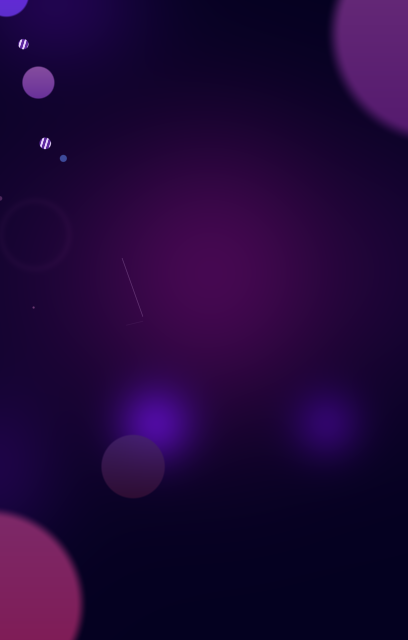
This background is drawn by a WebGL 1 fragment shader. Its source:

```glsl
precision highp float;
uniform vec2 u_resolution;

// All lengths are in canvas heights.
const vec3 NIGHT = vec3(0.015, 0.004, 0.125);
const vec3 MAGENTA_GLOW = vec3(0.255, 0.027, 0.19);
const vec3 VIOLET_GLOW = vec3(0.10, 0.012, 0.17);
const vec3 LEFT_HAZE = vec3(0.045, 0.008, 0.05);
const vec3 LAMP_BRIGHT = vec3(0.32, 0.045, 0.65);
const vec3 LAMP_DIM = vec3(0.20, 0.02, 0.44);
const vec3 ROSE_TOP = vec3(0.49, 0.16, 0.41);
const vec3 ROSE_BOTTOM = vec3(0.50, 0.09, 0.31);
const vec3 PLUM_TOP = vec3(0.42, 0.18, 0.48);
const vec3 PLUM_BOTTOM = vec3(0.33, 0.10, 0.43);
const vec3 BALL_TOP = vec3(0.52, 0.30, 0.62);
const vec3 BALL_BOTTOM = vec3(0.41, 0.19, 0.60);
const vec3 GHOST_TOP = vec3(0.27, 0.14, 0.42);
const vec3 GHOST_BOTTOM = vec3(0.21, 0.06, 0.21);
const vec3 CORNER = vec3(0.42, 0.14, 0.88);
const vec3 CORNER_LOW = vec3(0.36, 0.18, 0.80);
const vec3 BLUE_DOT = vec3(0.24, 0.29, 0.60);
const vec3 SPECK = vec3(0.42, 0.22, 0.45);
const vec3 STRIPE_DARK = vec3(0.36, 0.15, 0.62);
const vec3 STRIPE_LIGHT = vec3(0.90, 0.82, 0.98);
const float STRIPE_PERIOD = 0.0072;
const float STRIPE_SLANT = 0.3;

float pixel;

// Soft round glow with separate radii per axis
float glow(vec2 p, vec2 center, vec2 radius) {
  vec2 q = (p - center) / radius;
  return exp(-dot(q, q));
}

// Coverage of a disc whose edge is blurred by at least one pixel
float disc(vec2 p, vec2 center, float radius, float blur) {
  float edge = max(blur, 0.75 * pixel);
  return 1.0 - smoothstep(-edge, edge, length(p - center) - radius);
}

// Disc with a vertical gradient, laid over the given colour
vec3 orb(vec3 under, vec2 p, vec2 center, float radius, float blur,
         vec3 bottom, vec3 top, float opacity) {
  float height = clamp(0.5 + 0.5 * (p.y - center.y) / radius, 0.0, 1.0);
  return mix(under, mix(bottom, top, height), opacity * disc(p, center, radius, blur));
}

vec3 stripedBall(vec3 under, vec2 p, vec2 center, float radius) {
  vec2 q = p - center;
  float wave = sin(6.2832 * (q.x - STRIPE_SLANT * q.y) / STRIPE_PERIOD);
  vec3 paint = mix(STRIPE_DARK, STRIPE_LIGHT, smoothstep(-0.4, 0.8, wave));
  return mix(under, paint, disc(p, center, radius, 0.0));
}

// Thin line between two points
float stroke(vec2 p, vec2 a, vec2 b) {
  vec2 along = b - a;
  float t = clamp(dot(p - a, along) / dot(along, along), 0.0, 1.0);
  return 1.0 - smoothstep(0.0, max(0.0014, pixel), length(p - a - t * along));
}

void main() {
  pixel = 1.0 / u_resolution.y;
  vec2 p = gl_FragCoord.xy * pixel;

  // Background glows
  vec3 color = NIGHT;
  color += MAGENTA_GLOW * glow(p, vec2(0.332, 0.573), vec2(0.22, 0.235));
  color += LEFT_HAZE * glow(p, vec2(0.0, 0.55), vec2(0.18, 0.38));
  color += VIOLET_GLOW * glow(p, vec2(0.09, 1.0), vec2(0.14, 0.11));
  color += 0.7 * VIOLET_GLOW * glow(p, vec2(-0.01, 0.26), vec2(0.10, 0.12));
  color += LEFT_HAZE * glow(p, vec2(0.65, 0.58), vec2(0.14, 0.24));

  // Two violet lamps
  color = mix(color, LAMP_BRIGHT, 0.95 * glow(p, vec2(0.2435, 0.338), vec2(0.06)));
  color = mix(color, LAMP_DIM, 0.9 * glow(p, vec2(0.51, 0.338), vec2(0.055)));

  // Faint ring and hairlines
  float ring = (length(p - vec2(0.055, 0.633)) - 0.053) / 0.006;
  color += vec3(0.025, 0.012, 0.02) * exp(-ring * ring);
  color += 0.13 * stroke(p, vec2(0.191, 0.596), vec2(0.223, 0.506));
  color += 0.035 * stroke(p, vec2(0.223, 0.498), vec2(0.198, 0.492));

  // Large blurred orbs
  color = orb(color, p, vec2(0.685, 0.948), 0.164, 0.014, PLUM_BOTTOM, PLUM_TOP, 1.0);
  color = orb(color, p, vec2(-0.017, 0.056), 0.1445, 0.010, ROSE_BOTTOM, ROSE_TOP, 1.0);
  color = orb(color, p, vec2(0.208, 0.271), 0.0495, 0.0018, GHOST_BOTTOM, GHOST_TOP, 0.8);

  // Small orbs along the left side
  color = orb(color, p, vec2(0.010, 1.009), 0.035, 0.002, CORNER_LOW, CORNER, 1.0);
  color = orb(color, p, vec2(0.060, 0.871), 0.025, 0.0015, BALL_BOTTOM, BALL_TOP, 1.0);
  color = stripedBall(color, p, vec2(0.0365, 0.931), 0.0080);
  color = stripedBall(color, p, vec2(0.0707, 0.776), 0.0090);
  color = orb(color, p, vec2(0.099, 0.7525), 0.0055, 0.0008, BLUE_DOT, BLUE_DOT, 1.0);
  color = orb(color, p, vec2(0.0, 0.690), 0.0035, 0.0008, SPECK, SPECK, 0.65);
  color = orb(color, p, vec2(0.0525, 0.5195), 0.0016, 0.0006, SPECK, SPECK, 1.0);

  gl_FragColor = vec4(color, 1.0);
}
```
